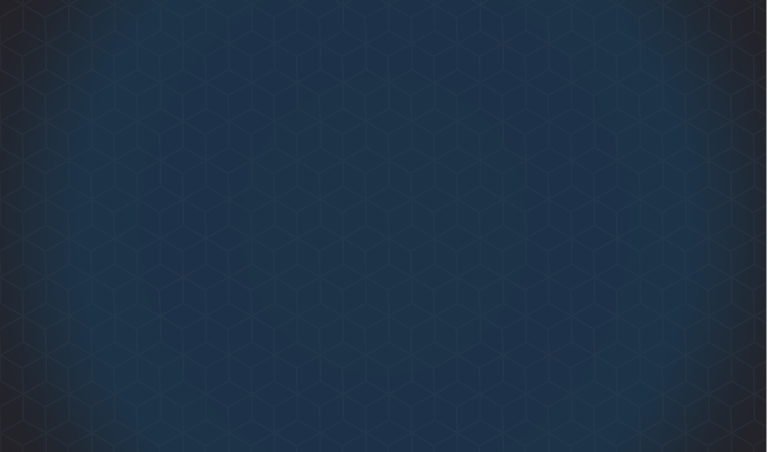
Reproduce this background procedurally as a WebGL 2 fragment shader.

```glsl
#version 300 es
precision highp float;
// Faint outline of stacked cubes on deep blue with a dark warm vignette
// and a thin pale strip down the right border. Cube edges are segments
// around a staggered lattice of corners; lengths are in canvas widths.

#define PITCH 0.0595        // distance between corners in a row
#define ROW 0.0507          // distance between rows
#define ORIGIN vec2(0.0006, 0.0248)
#define LEAN 0.0013         // sideways slip of the lower rhombus corners
#define HALF_LINE 0.0011
#define LINE_OPACITY 0.22
#define WEAR 0.12           // variation of line strength between repeats
#define BORDER 0.00195      // width of the pale strip
#define TEAL vec3(0.112, 0.201, 0.281)
#define BLUE vec3(0.112, 0.193, 0.286)
#define EDGE_DARK vec3(0.138, 0.135, 0.158)
#define LINE_TINT vec3(0.225, 0.270, 0.325)

uniform vec2 u_resolution;
out vec4 fragColor;

float hash(vec2 p) {
    return fract(sin(dot(p, vec2(127.1, 311.7))) * 43758.5453);
}

// Distance to the segment from the local origin to tip
float spoke(vec2 p, vec2 tip) {
    return length(p - tip * clamp(dot(p, tip) / dot(tip, tip), 0.0, 1.0));
}

// Distance to the six edges that meet at one lattice corner
float cornerEdges(vec2 p) {
    float rise = ROW / 3.0;
    float upright = ROW - rise;
    float d = min(spoke(p, vec2(0.0, -upright)), spoke(p, vec2(-LEAN, upright)));
    for (float side = -0.5; side < 1.0; side += 1.0) {
        d = min(d, spoke(p, vec2(side * PITCH, rise)));
        d = min(d, spoke(p, vec2(side * PITCH - LEAN, -rise)));
    }
    return d;
}

// Strongest line coverage among the nearby corners
float cubeLines(vec2 p, float pixel) {
    vec2 local = p - ORIGIN;
    float nearRow = floor(local.y / ROW + 0.5);
    float ink = 0.0;
    for (float j = -1.0; j <= 1.0; j += 1.0) {
        float row = nearRow + j;
        float stagger = 0.5 * mod(row, 2.0);
        float nearColumn = floor(local.x / PITCH - stagger + 0.5);
        for (float i = -1.0; i <= 1.0; i += 1.0) {
            float column = nearColumn + i;
            vec2 corner = vec2((column + stagger) * PITCH, row * ROW);
            float d = cornerEdges(local - corner);
            float coverage = clamp((HALF_LINE - d) / pixel + 0.5, 0.0, 1.0);
            ink = max(ink, coverage * (1.0 - WEAR * hash(vec2(column, row))));
        }
    }
    return ink;
}

// Teal centre, bluer ring, then the oval vignette
vec3 background(vec2 fromCentre) {
    float r = length(fromCentre * vec2(1.0, 0.96));
    float ring = smoothstep(0.15, 0.24, r) * (1.0 - smoothstep(0.26, 0.36, r));
    vec3 color = mix(TEAL, BLUE, ring);
    return mix(color, EDGE_DARK, smoothstep(0.38, 0.57, r));
}

void main() {
    float pixel = 1.0 / u_resolution.x;
    vec2 p = gl_FragCoord.xy * pixel;
    vec2 centre = 0.5 * u_resolution * pixel;
    vec3 color = background(p - centre);
    color = mix(color, LINE_TINT, LINE_OPACITY * cubeLines(p, pixel));

    // Pale strip along the right border
    float strip = clamp((p.x - (1.0 - BORDER)) / pixel + 0.5, 0.0, 1.0);
    color = mix(color, vec3(1.0), strip);
    fragColor = vec4(color, 1.0);
}
```
